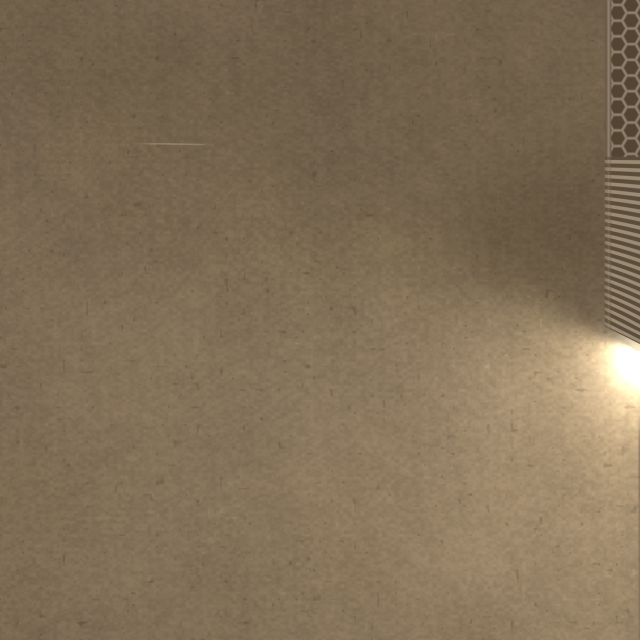
Give the GLSL for this texture, as a Shadertoy shader.

```glsl
// Warm plaster wall lit from below a wall lamp with a mesh and ribbed shade.

// Wall
const vec3 WALL = vec3(0.485, 0.415, 0.325);
const vec3 SHADE_TINT = vec3(0.085, 0.075, 0.066);
const float MOTTLE = 0.05;
const float GRAIN = 0.055;

// Light
const vec2 SOURCE = vec2(0.995, 0.452);
const vec3 GLOW = vec3(1.0, 0.89, 0.69);
const float WIDE_REACH = 0.30;
const float NEAR_REACH = 0.055;

// Lamp
const float LAMP_LEFT = 0.945;
const float MESH_LEFT = 0.955;
const float MESH_BOTTOM = 0.755;
const float LAMP_BOTTOM = 0.490;
const float BOTTOM_SLOPE = 0.50;
const float CELL = 0.0245;
const float RIB = 0.0115;
const vec3 LAMP_DARK = vec3(0.32, 0.27, 0.205);
const vec3 LAMP_LIGHT = vec3(0.61, 0.545, 0.455);

float hash(vec2 p) {
    return fract(sin(dot(p, vec2(127.1, 311.7))) * 43758.5453);
}

float noise(vec2 p) {
    vec2 i = floor(p), f = fract(p);
    f = f * f * (3.0 - 2.0 * f);
    return mix(mix(hash(i), hash(i + vec2(1, 0)), f.x),
               mix(hash(i + vec2(0, 1)), hash(i + vec2(1, 1)), f.x), f.y);
}

float fbm(vec2 p) {
    float sum = 0.0, amp = 0.5;
    for (int i = 0; i < 5; i++) {
        sum += amp * (noise(p) - 0.5);
        p = mat2(1.6, 1.2, -1.2, 1.6) * p + 7.3;
        amp *= 0.6;
    }
    return sum;
}

// Distance from the centre of the hexagon that holds p; 0.5 on its border
float hexRadius(vec2 p) {
    vec2 s = vec2(1.7320508, 1.0);
    vec2 a = mod(p, s) - 0.5 * s;
    vec2 b = mod(p + 0.5 * s, s) - 0.5 * s;
    vec2 q = abs(dot(a, a) < dot(b, b) ? a : b);
    return max(q.y, dot(q, vec2(0.8660254, 0.5)));
}

// Beam spreading left and down from under the lamp
vec3 beam(vec2 p) {
    vec2 d = p - SOURCE;
    d.y *= d.y < 0.0 ? 0.72 : 1.0;
    float r = length(d);
    float angle = atan(d.y, -d.x + 0.0001);
    float open = 1.0 - smoothstep(0.02, 0.70, angle);
    float wide = 0.30 * exp(-r / WIDE_REACH);
    float near = 0.62 * exp(-r / NEAR_REACH);
    return GLOW * open * (wide + near);
}

vec3 wall(vec2 p) {
    vec3 col = WALL;
    // Dim upper right, darkest just above the beam
    col -= SHADE_TINT * 0.55 * smoothstep(0.35, 0.95, p.y);
    vec2 s = (p - vec2(0.90, 0.63)) / vec2(0.26, 0.15);
    col -= SHADE_TINT * 0.65 * exp(-dot(s, s));
    col += beam(p);

    // Mottling, fine grain and sparse specks
    float tone = MOTTLE * fbm(p * 8.0) * 1.6;
    tone += GRAIN * (noise(p * vec2(150.0, 190.0)) - 0.5);
    tone += 0.6 * GRAIN * (noise(p * 300.0 + 31.0) - 0.5);
    float speck = noise(p * 110.0 + 57.0);
    tone -= 0.07 * smoothstep(0.86, 0.98, speck);
    tone += 0.05 * smoothstep(0.14, 0.02, speck) * noise(p * 12.0);
    col *= 1.0 + 1.7 * tone;
    col.b += 0.016 * fbm(p * 5.0 + 19.0);

    // Faint scratch
    float along = smoothstep(0.20, 0.25, p.x) * (1.0 - smoothstep(0.31, 0.33, p.x));
    float off = abs(p.y - 0.776 + 0.015 * (p.x - 0.20));
    return col + 0.10 * along * (1.0 - smoothstep(0.0005, 0.002, off));
}

vec3 lamp(vec2 p, float px) {
    // Hexagonal mesh
    float h = hexRadius((p - vec2(MESH_LEFT + 0.010, 0.0)) / CELL);
    float wire = smoothstep(0.40 - px / CELL, 0.43 + px / CELL, h);
    vec3 mesh = mix(LAMP_DARK, LAMP_LIGHT * 0.92, wire);

    // Ribs that tilt more towards the bottom
    float t = clamp((MESH_BOTTOM - p.y) / (MESH_BOTTOM - LAMP_BOTTOM), 0.0, 1.0);
    float y = p.y + (p.x - LAMP_LEFT) * BOTTOM_SLOPE * t;
    float rib = 0.5 + 0.5 * cos(6.2831853 * y / RIB);
    vec3 ribs = mix(LAMP_DARK * 1.12, LAMP_LIGHT, smoothstep(0.25, 0.85, rib));
    vec3 col = mix(ribs, mesh, smoothstep(-px, px, p.y - MESH_BOTTOM));

    // Pale rim on the left side
    vec3 rim = mix(WALL * 0.86, LAMP_LIGHT * 0.9, smoothstep(0.004, 0.0, abs(p.x - 0.951)));
    float side = 1.0 - smoothstep(-px, px, p.x - MESH_LEFT);
    return mix(col, rim, side * mix(0.35, 1.0, smoothstep(-px, px, p.y - MESH_BOTTOM)));
}

void mainImage(out vec4 fragColor, in vec2 fragCoord) {
    vec2 p = fragCoord / iResolution.xy;
    float px = 1.0 / iResolution.y;
    vec3 col = wall(p);
    // Narrow edge at the lower right
    col = mix(col, WALL, 0.6 * smoothstep(0.996, 0.999, p.x) * (1.0 - smoothstep(0.30, 0.36, p.y)));
    float under = LAMP_BOTTOM - BOTTOM_SLOPE * (p.x - LAMP_LEFT);
    float body = smoothstep(-px, px, p.x - LAMP_LEFT) * smoothstep(-px, px, p.y - under);
    // Hot spot directly beneath the shade
    vec2 c = (p - vec2(1.0, 0.445)) / vec2(0.042, 0.052);
    col += vec3(0.55, 0.55, 0.50) * exp(-dot(c, c));
    col = mix(col, lamp(p, px), body);
    fragColor = vec4(clamp(col, 0.0, 1.0), 1.0);
}
```
